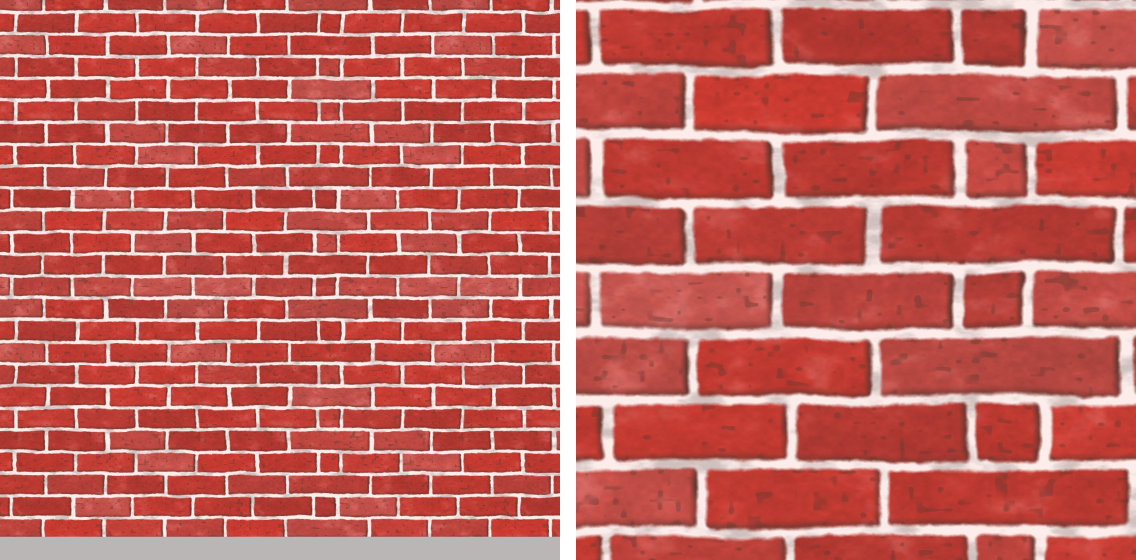
Left, the full canvas; right, a detail of the centre.
A Shadertoy shader for this texture:

```glsl
// Red brick wall in running bond with pale mortar, above a plain grey strip.
// Courses are unit high; each holds one odd-length brick with regular bricks
// counted outward from it. Wear comes from value noise seeded per brick.

const float ROWS = 25.49;          // courses over the canvas height
const float ROW_SHIFT = 0.436;     // part of the top course that is cut off
const float ROW_CYCLE = 14.0;      // courses before the wall repeats
const float STRIP = 0.0417;        // height of the bottom strip
const float BRICK_LENGTH = 2.755;  // in course heights
const vec2 SHORT_SPAN = vec2(14.40, 15.47);  // odd brick, odd courses
const vec2 LONG_SPAN = vec2(13.08, 16.86);   // odd brick, even courses
const float DRIFT = 0.11;          // sideways sway of the courses
const float JOINT = 0.07;          // half width of the mortar
const float CORNER = 0.07;
const float SOFTNESS = 0.04;
const float SHADOW_WIDTH = 0.14;

const vec3 STRIP_GREY = vec3(0.73, 0.715, 0.715);
const vec3 MORTAR_WHITE = vec3(0.99, 0.93, 0.92);
const vec3 MORTAR_GREY = vec3(0.76, 0.70, 0.69);
const vec3 BRICK_DARK = vec3(0.66, 0.215, 0.19);
const vec3 BRICK_BRIGHT = vec3(0.81, 0.23, 0.19);
const vec3 BRICK_PALE = vec3(0.77, 0.37, 0.35);
const vec3 SHADOW_BROWN = vec3(0.38, 0.22, 0.19);

float hash(vec2 p) {
    vec3 q = fract(vec3(p.xyx) * 0.1031);
    q += dot(q, q.yzx + 33.33);
    return fract((q.x + q.y) * q.z);
}

float noise(vec2 p) {
    vec2 i = floor(p), f = fract(p);
    f = f * f * (3.0 - 2.0 * f);
    return mix(mix(hash(i), hash(i + vec2(1, 0)), f.x),
               mix(hash(i + vec2(0, 1)), hash(i + vec2(1, 1)), f.x), f.y);
}

float fbm(vec2 p) {
    float sum = 0.0, gain = 0.5;
    for (int i = 0; i < 4; i++) {
        sum += gain * noise(p);
        p = p * 2.03 + 17.1;
        gain *= 0.5;
    }
    return sum / 0.9375;
}

// Returns the left end, length and repeat number of the brick at x.
vec3 findBrick(float x, bool oddRow) {
    vec2 span = oddRow ? SHORT_SPAN : LONG_SPAN;
    if (x >= span.x && x < span.y) return vec3(span.x, span.y - span.x, 9.0);
    float anchor = x < span.x ? span.x : span.y;
    float n = floor((x - anchor) / BRICK_LENGTH);
    return vec3(anchor + n * BRICK_LENGTH, BRICK_LENGTH, mod(n, oddRow ? 4.0 : 3.0));
}

float roundedBox(vec2 p, vec2 halfSize, float radius) {
    vec2 q = abs(p) - halfSize + radius;
    return length(max(q, 0.0)) + min(max(q.x, q.y), 0.0) - radius;
}

vec3 wall(vec2 uv, float pixel) {
    vec2 p = vec2(uv.x, 1.0 - uv.y) * ROWS;
    p.y += ROW_SHIFT;
    p += 0.09 * (vec2(noise(p * 1.1), noise(p * 1.1 + 40.0)) - 0.5);

    // Course and brick
    float row = mod(floor(p.y), ROW_CYCLE);
    bool oddRow = mod(row, 2.0) > 0.5;
    float drift = DRIFT * sin(6.2832 * row / ROW_CYCLE)
                + 0.12 * (hash(vec2(row, 71.0)) - 0.5);
    vec3 brick = findBrick(p.x - drift, oddRow);
    vec2 local = vec2(p.x - drift - brick.x, fract(p.y));
    vec2 id = vec2(brick.z + 3.0, row + 5.0);
    float seed = hash(id);
    vec2 grainPos = local + id * vec2(11.0, 7.0);

    // Outline with uneven margins and chipped edges
    vec2 low = vec2(JOINT + 0.10 * pow(hash(id + 20.0), 3.0), JOINT);
    vec2 high = vec2(brick.y - JOINT * 0.8, 1.0 - JOINT * (0.8 + 0.6 * hash(id + 31.0)));
    float edge = roundedBox(local - 0.5 * (low + high), 0.5 * (high - low), CORNER);
    edge += 0.07 * (fbm(grainPos * 5.0) - 0.5);
    float soft = max(SOFTNESS, pixel * 0.8);
    float brickMask = 1.0 - smoothstep(-soft, soft, edge);

    // Fired clay: tone per brick, blotches, fine grain and pits
    float rowTone = hash(vec2(row, 13.0));
    vec3 clay = mix(BRICK_DARK, BRICK_BRIGHT, 0.6 * seed + 0.4 * rowTone);
    float blotch = fbm(grainPos * vec2(1.6, 2.6));
    float fade = 0.7 * pow(hash(id + 57.0), 3.0) + 0.5 * smoothstep(0.55, 0.85, blotch);
    clay = mix(clay, BRICK_PALE, fade);
    clay *= 0.85 + 0.18 * blotch + 0.14 * fbm(grainPos * vec2(9.0, 12.0));
    float pits = smoothstep(0.76, 0.92, noise(grainPos * vec2(7.0, 9.0) + 90.0));
    clay = mix(clay, SHADOW_BROWN, 0.4 * pits);

    // Shade along the right and lower edges
    vec2 shade = 1.0 - smoothstep(vec2(0.0), vec2(SHADOW_WIDTH), high - local);
    float shadow = max(shade.x, 0.65 * shade.y) * (0.55 + 0.6 * noise(grainPos * 3.0));
    clay = mix(clay, SHADOW_BROWN, min(shadow, 1.0));

    float grime = smoothstep(0.45, 0.8, fbm(p * vec2(2.0, 4.0)));
    vec3 mortar = mix(MORTAR_WHITE, MORTAR_GREY, 0.75 * grime);
    return mix(mortar, clay, brickMask);
}

void mainImage(out vec4 fragColor, in vec2 fragCoord) {
    vec2 uv = fragCoord / iResolution.xy;
    float pixel = 1.0 / iResolution.y;
    float aboveStrip = smoothstep(-0.5 * pixel, 0.5 * pixel, uv.y - STRIP);
    fragColor = vec4(mix(STRIP_GREY, wall(uv, pixel * ROWS), aboveStrip), 1.0);
}
```
